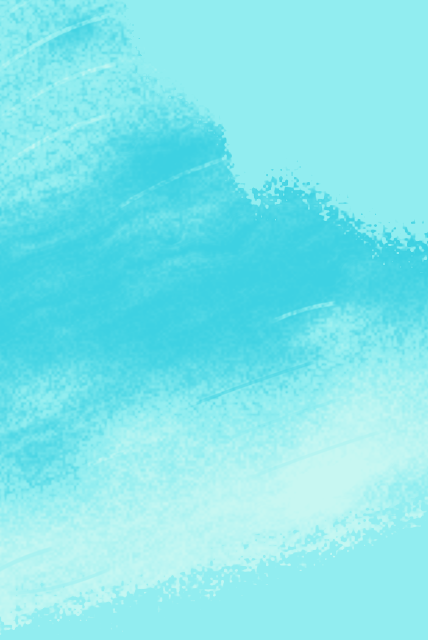
Write a Shadertoy shader that draws this background.

```glsl
// Dry-brushed turquoise and pale mint paint sweeping across a flat aqua ground.

#define GROUND vec3(0.57, 0.93, 0.94)
#define DEEP vec3(0.24, 0.82, 0.885)
#define PALE vec3(0.78, 0.97, 0.95)
#define BRUSH_ANGLE 0.36
#define GRAIN_SCALE 230.0
#define EDGE_SPREAD 0.035
#define STREAK_AMOUNT 0.20
#define CLOUD_AMOUNT 0.16

float hash(vec2 p) {
    vec3 q = fract(vec3(p.xyx) * 0.1031);
    q += dot(q, q.yzx + 33.33);
    return fract((q.x + q.y) * q.z);
}

float noise(vec2 p) {
    vec2 i = floor(p), f = fract(p);
    f = f * f * (3.0 - 2.0 * f);
    return mix(mix(hash(i), hash(i + vec2(1, 0)), f.x),
               mix(hash(i + vec2(0, 1)), hash(i + vec2(1, 1)), f.x), f.y);
}

float fbm(vec2 p) {
    float sum = 0.0, gain = 0.5;
    for (int i = 0; i < 4; i++) {
        sum += gain * noise(p);
        p = p * 2.03 + 17.3;
        gain *= 0.5;
    }
    return sum / 0.9375;
}

vec2 rotate(vec2 p, float angle) {
    float c = cos(angle), s = sin(angle);
    return vec2(c * p.x + s * p.y, c * p.y - s * p.x);
}

// Upper outline of the paint, as a height over x
float topEdge(float x) {
    const vec2 knots[10] = vec2[10](
        vec2(0.195, 1.12), vec2(0.205, 0.91), vec2(0.28, 0.865), vec2(0.34, 0.80),
        vec2(0.37, 0.72), vec2(0.40, 0.69), vec2(0.45, 0.72), vec2(0.52, 0.68),
        vec2(0.57, 0.635), vec2(0.667, 0.62));
    float h = knots[0].y;
    for (int i = 1; i < 10; i++) {
        float t = (x - knots[i - 1].x) / (knots[i].x - knots[i - 1].x);
        h = mix(h, knots[i].y, clamp(t, 0.0, 1.0));
    }
    return h;
}

float bottomEdge(float x) {
    return 0.03 + 0.16 * x + 0.17 * x * x;
}

// Paint value: 0 is deep, 0.5 is the ground colour, 1 is pale
float washTone(vec2 p) {
    // x, y, radius, change of tone
    const vec4 dabs[11] = vec4[11](
        vec4(0.50, 0.26, 0.060, 0.20), vec4(0.53, 0.485, 0.032, 0.30),
        vec4(0.56, 0.375, 0.045, 0.20), vec4(0.22, 0.33, 0.042, 0.32),
        vec4(0.07, 0.26, 0.060, -0.20), vec4(0.07, 0.39, 0.048, 0.25),
        vec4(0.25, 0.765, 0.050, -0.24), vec4(0.06, 0.74, 0.065, 0.15),
        vec4(0.12, 0.95, 0.035, -0.30), vec4(0.31, 0.655, 0.035, 0.13),
        vec4(0.63, 0.24, 0.030, -0.25));
    float slope = p.y - 0.27 * p.x;
    float tone = 0.85 - 0.78 * smoothstep(0.10, 0.41, slope)
                      + 0.38 * smoothstep(0.50, 0.90, slope);
    for (int i = 0; i < 11; i++) {
        vec2 q = rotate(p - dabs[i].xy, BRUSH_ANGLE) / (dabs[i].z * vec2(2.0, 1.0));
        tone += dabs[i].w * exp(-dot(q, q));
    }
    return tone;
}

// Tapered bristle mark from a to b, bowed sideways
float bristle(vec2 p, vec2 a, vec2 b, float bow, float width) {
    vec2 ab = b - a, q = p - a;
    float t = dot(q, ab) / dot(ab, ab);
    float side = (ab.x * q.y - ab.y * q.x) / length(ab) - 4.0 * bow * t * (1.0 - t);
    float taper = smoothstep(0.0, 0.25, t) * smoothstep(1.0, 0.85, t);
    return taper * (1.0 - smoothstep(0.3 * width, width, abs(side)));
}

void mainImage(out vec4 fragColor, in vec2 fragCoord) {
    vec2 p = fragCoord / iResolution.y;

    // Textures: canvas grain, bristle streaks and broad clouds
    float grain = 0.65 * noise(p * GRAIN_SCALE) + 0.35 * noise(p * GRAIN_SCALE * 0.47 + 9.0) - 0.5;
    float grain2 = noise(p.yx * GRAIN_SCALE + 51.0) - 0.5;
    float cloud = fbm(p * 14.0) - 0.5;
    vec2 along = rotate(p, BRUSH_ANGLE + 0.12 * cloud);
    float streak = fbm(along * vec2(7.0, 65.0)) - 0.5;

    // Ragged paint coverage
    vec2 rough = p + 0.045 * vec2(grain, grain2) + 0.025 * cloud;
    float upper = (topEdge(rough.x) - rough.y) / EDGE_SPREAD + 2.0 * grain;
    float lower = (rough.y - bottomEdge(rough.x)) / EDGE_SPREAD + 2.0 * grain + 2.0 * streak;
    float cover = smoothstep(-0.25, 0.45, upper) * smoothstep(-0.25, 0.45, lower);

    // Wash with dry grain, strongest in the lighter paint
    float tone = washTone(p + 0.05 * vec2(cloud, streak));
    tone += CLOUD_AMOUNT * cloud + STREAK_AMOUNT * streak;
    float dry = 0.14 + 0.36 * smoothstep(0.1, 0.5, tone) * (1.0 - smoothstep(0.7, 1.0, tone));
    tone += dry * grain;

    // Curved light marks at the upper left
    float light = 0.0;
    for (int i = 0; i < 4; i++) {
        vec2 start = vec2(-0.03, 0.71 + 0.078 * float(i));
        light += bristle(p, start, start + vec2(0.225, 0.115), 0.018, 0.005);
    }
    light += 0.7 * bristle(p, vec2(0.16, 0.66), vec2(0.36, 0.755), 0.008, 0.005);
    light += bristle(p, vec2(0.12, 0.265), vec2(0.20, 0.295), 0.002, 0.005);
    light += bristle(p, vec2(0.42, 0.495), vec2(0.53, 0.527), 0.005, 0.005);

    // Thin darker marks through the lower wash
    float dark = bristle(p, vec2(0.0, 0.072), vec2(0.18, 0.115), -0.010, 0.004);
    dark += bristle(p, vec2(-0.02, 0.10), vec2(0.09, 0.145), 0.004, 0.005);
    for (int i = 0; i < 3; i++) {
        vec2 start = vec2(0.27 + 0.05 * float(i), 0.355 - 0.055 * float(i));
        dark += 0.7 * bristle(p, start, start + vec2(0.24, 0.085), 0.003, 0.004);
    }
    tone += (0.28 * light - 0.22 * dark) * (0.7 + grain + streak);

    tone = clamp(tone, 0.0, 1.0);
    vec3 paint = mix(DEEP, GROUND, smoothstep(0.0, 1.0, min(tone * 2.0, 1.0)));
    paint = mix(paint, PALE, max(tone * 2.0 - 1.0, 0.0));
    fragColor = vec4(mix(GROUND, paint, cover), 1.0);
}
```
